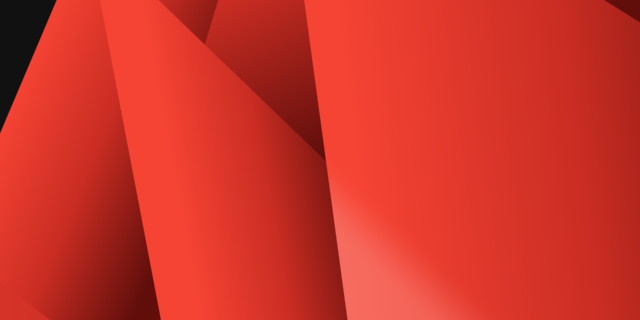
Give the GLSL for this background, as a Shadertoy shader.

```glsl
// Overlapping folded red panels with soft shading on a near-black backdrop.

const vec3 BACKDROP = vec3(0.072, 0.068, 0.068);
const vec3 BRIGHT = vec3(0.965, 0.265, 0.205);
const vec3 MID = vec3(0.790, 0.175, 0.135);
const vec3 DEEP = vec3(0.380, 0.055, 0.045);
const vec3 GLOW = vec3(0.965, 0.430, 0.385);
const float GLOW_STRENGTH = 0.95;
const float GLOW_SOFTNESS = 0.17;
const float GLOW_FADE = 0.9;
const float EDGE_PIXELS = 0.9;

// Signed distance to the line from a to b, positive on its right side.
float rightOf(vec2 p, vec2 a, vec2 b) {
    vec2 dir = normalize(b - a);
    return dot(p - a, vec2(dir.y, -dir.x));
}

// Antialiased coverage of the positive side of a distance.
float cover(float d) {
    float w = EDGE_PIXELS / iResolution.y;
    return smoothstep(-w, w, d);
}

// Panel shade: bright at 0, mid at 0.5, deep at 1.
vec3 shade(float t) {
    t = 2.0 * clamp(t, 0.0, 1.0);
    return t < 1.0 ? mix(BRIGHT, MID, t) : mix(MID, DEEP, t - 1.0);
}

void mainImage(out vec4 fragColor, in vec2 fragCoord) {
    // Height runs from 0 to 1; x is centred so wider canvases stay balanced.
    vec2 p = fragCoord / iResolution.y;
    p.x += 1.0 - 0.5 * iResolution.x / iResolution.y;
    vec3 color = BACKDROP;

    // Far left panel, darkening toward its lower right
    float leftEdge = rightOf(p, vec2(0.0, 0.583), vec2(0.177, 1.0));
    color = mix(color, shade(0.38 + 1.5 * p.x - 0.62 * p.y), cover(leftEdge));

    // Small fold in the lower left corner
    float corner = rightOf(p, vec2(0.156, 0.0), vec2(0.0, 0.12));
    color = mix(color, shade(0.36 + 0.4 * p.x), cover(-corner));

    // Shadowed panel behind the centre
    float backEdge = rightOf(p, vec2(0.641, 0.865), vec2(0.682, 1.0));
    vec3 backShade = shade(0.5 + 0.4 * (p.x - 0.72) + 0.8 * (1.0 - p.y));
    float backMask = cover(backEdge) * cover(p.x - 0.55);
    color = mix(color, backShade, backMask);

    // Middle panel with a sloping upper edge
    float midLeft = rightOf(p, vec2(0.503, 0.0), vec2(0.3125, 1.0));
    float midTop = rightOf(p, vec2(0.495, 1.0), vec2(1.018, 0.497));
    color = mix(color, shade(1.75 * (midLeft - 0.12)), cover(min(midLeft, midTop)));

    // Large front panel with a clipped upper corner
    float frontLeft = rightOf(p, vec2(1.086, 0.0), vec2(0.9505, 1.0));
    float frontTop = rightOf(p, vec2(1.888, 1.0), vec2(2.0, 0.93));
    vec3 front = shade(0.7 * (frontLeft - 0.08));

    // Soft diagonal glow on the front panel
    float glowDepth = rightOf(p, vec2(1.055, 0.48), vec2(1.56, 0.0));
    float glow = smoothstep(-0.02, GLOW_SOFTNESS, glowDepth);
    glow *= GLOW_STRENGTH * exp(-GLOW_FADE * max(frontLeft, 0.0));
    front = mix(front, GLOW, glow);
    color = mix(color, front, cover(min(frontLeft, frontTop)));

    fragColor = vec4(color, 1.0);
}
```
